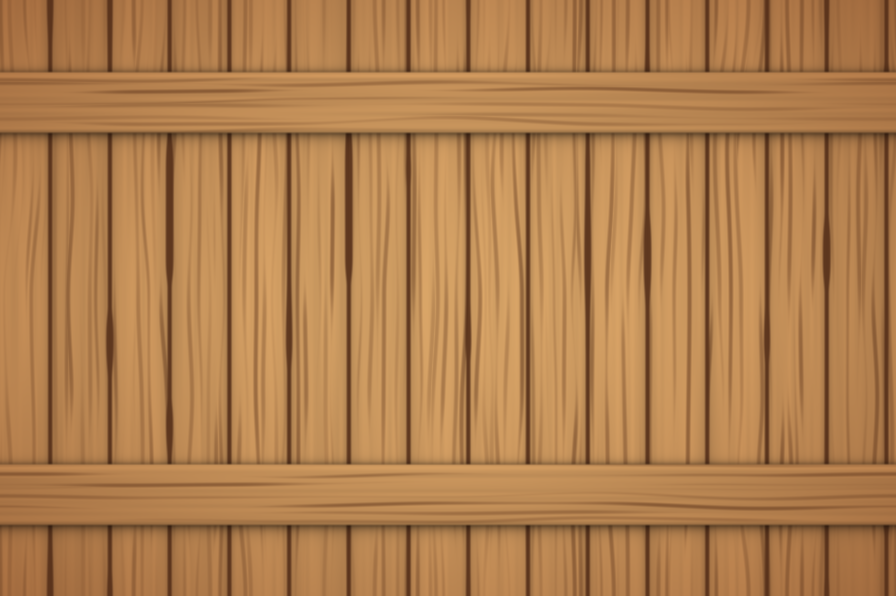
Write a WebGL 2 fragment shader that draws this texture.

```glsl
#version 300 es
precision highp float;
// Wooden wall: fifteen upright planks crossed by two horizontal rails.
// Grain is a loop of wobbling, fading strokes; seams and shadows are distance
// bands. All noise wraps, so the tile repeats in both directions.
uniform vec2 u_resolution;
out vec4 outColor;

const float PI = 3.14159;
const float PLANKS = 15.0;
const float SEAM_SHIFT = 0.84;       // first seam, in plank widths
const float RAIL_LOW = 0.170;
const float RAIL_HIGH = 0.828;
const float RAIL_HALF = 0.051;
const vec3 WOOD_LIT = vec3(0.83, 0.63, 0.395);
const vec3 WOOD_EDGE = vec3(0.64, 0.42, 0.245);
const vec3 GRAIN_DARK = vec3(0.44, 0.27, 0.15);
const vec3 SEAM_DARK = vec3(0.33, 0.18, 0.095);

float hash(vec2 p) {
  return fract(sin(dot(p, vec2(127.1, 311.7))) * 43758.5);
}

// Smooth 1D noise that wraps after a whole number of cells.
float wrapNoise(float x, float period, float seed) {
  float cell = floor(x);
  float t = fract(x);
  float a = hash(vec2(mod(cell, period), seed));
  float b = hash(vec2(mod(cell + 1.0, period), seed));
  return mix(a, b, t * t * (3.0 - 2.0 * t));
}

// Soft-edged band of the given half width.
float band(float dist, float halfWidth, float soft) {
  return 1.0 - smoothstep(halfWidth - soft, halfWidth + soft, abs(dist));
}

// Strokes running along a board; both coordinates span 0 to 1.
float grain(float across, float along, int count, float halfWidth,
            float soft, float bend, float seed) {
  float ink = 0.0;
  float sway = bend * (wrapNoise(along * 4.0, 4.0, seed) - 0.5);
  for (int i = 0; i < count; i++) {
    float id = seed + float(i) * 7.3 + 1.0;
    float centre = (float(i) + 0.15 + 0.7 * hash(vec2(id, 1.7))) / float(count);
    centre += sway + 0.09 * (wrapNoise(along * 6.0, 6.0, id + 0.4) - 0.5);
    float fade = smoothstep(0.2, 0.85, wrapNoise(along * 5.0, 5.0, id + 2.9));
    float strength = fade * mix(0.3, 1.0, hash(vec2(id, 5.1)));
    float stroke = band(across - centre, halfWidth * (0.4 + fade), soft);
    ink = max(ink, strength * stroke);
  }
  return ink;
}

// Faint fibres, fine across the board and long along it.
float fibre(float across, float along, float seed) {
  float row = floor(across * 16.0);
  float t = smoothstep(0.0, 1.0, fract(across * 16.0));
  float a = wrapNoise(along * 4.0, 4.0, seed + row * 1.3);
  float b = wrapNoise(along * 4.0, 4.0, seed + (row + 1.0) * 1.3);
  return mix(a, b, t) - 0.5;
}

vec3 plankColor(vec2 uv, vec3 wood, float soft) {
  float q = uv.x * PLANKS - SEAM_SHIFT;
  float id = mod(floor(q), PLANKS);
  float seed = id * 13.7 + 3.0;
  float tone = hash(vec2(id, 8.3));
  float bend = 0.28 * tone * tone;
  vec3 color = wood * (0.98 + 0.04 * tone + 0.06 * fibre(fract(q), uv.y, seed));
  float ink = grain(fract(q), uv.y, 7, 0.024, soft, bend, seed);
  color = mix(color, GRAIN_DARK, 0.62 * ink);

  // Seams swell here and there where a knot or split meets the edge.
  float seamId = mod(floor(q + 0.5), PLANKS);
  float dist = q - floor(q + 0.5);
  float split = wrapNoise(uv.y * 7.0, 7.0, seamId * 5.9 + 0.6);
  float halfWidth = 0.034 + 0.03 * smoothstep(0.7, 1.0, split);
  color *= 1.0 - 0.2 * exp(-abs(dist) / 0.07);
  return mix(color, SEAM_DARK, 0.88 * band(dist, halfWidth, soft));
}

vec3 railColor(float across, float along, vec3 wood, float soft, float seed) {
  vec3 color = wood * (0.97 + 0.07 * fibre(across, along, seed));
  float ink = grain(across, along, 8, 0.021, soft, 0.1, seed);
  color = mix(color, GRAIN_DARK, 0.72 * ink);
  color *= 1.0 + 0.07 * band(across - 0.94, 0.035, 0.04);
  return color * (1.0 - 0.2 * band(across, 0.04, 0.05));
}

void main() {
  vec2 uv = gl_FragCoord.xy / u_resolution;
  float soft = max(0.0026, 1.0 / u_resolution.y);
  float boardSoft = soft / (2.0 * RAIL_HALF);

  // Warm light in the middle, falling off evenly to the wrapped edges.
  vec2 wave = sin(PI * uv);
  float glow = dot(wave, vec2(0.5));
  vec3 wood = mix(WOOD_EDGE, WOOD_LIT, glow);

  float railCentre = uv.y < 0.5 ? RAIL_LOW : RAIL_HIGH;
  float offset = uv.y - railCentre;
  float dist = abs(offset) - RAIL_HALF;

  // The rail casts a deep shadow below and a thin one above.
  vec3 color = plankColor(uv, wood, boardSoft);
  float reach = offset < 0.0 ? 0.009 : 0.005;
  float depth = offset < 0.0 ? 0.55 : 0.38;
  color *= 1.0 - depth * exp(-max(dist, 0.0) / reach);

  float across = offset / (2.0 * RAIL_HALF) + 0.5;
  vec3 rail = railColor(across, uv.x, wood, boardSoft, railCentre * 90.0);
  color = mix(rail, color, smoothstep(-soft, soft, dist));
  outColor = vec4(color, 1.0);
}
```
